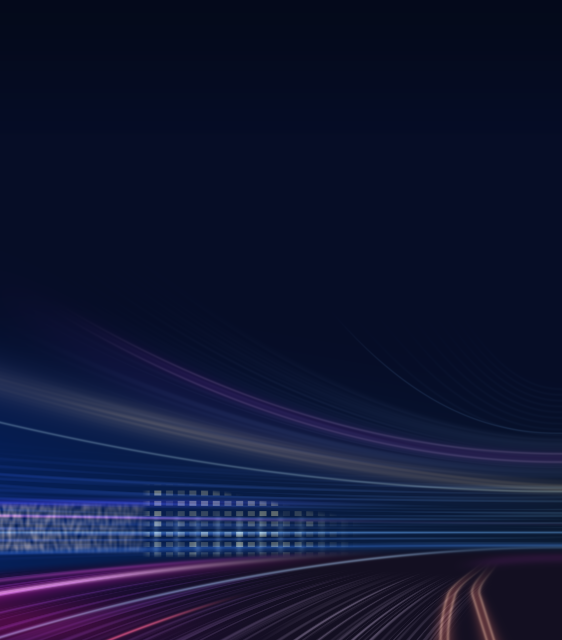
Reproduce this background procedurally as a Shadertoy shader.

```glsl
// Night road: curved light trails sweeping past a lit city under a dark blue sky.

float hash(float n) { return fract(sin(n * 127.1) * 4375.85); }

vec2 gradient(vec2 cell) {
    float a = 6.2832 * hash(cell.x + 57.3 * cell.y);
    return vec2(cos(a), sin(a));
}

float noise(vec2 p) {
    vec2 i = floor(p), f = fract(p), s = f * f * (3.0 - 2.0 * f), e = vec2(0, 1);
    return mix(mix(dot(gradient(i), f), dot(gradient(i + e.yx), f - e.yx), s.x),
               mix(dot(gradient(i + e), f - e), dot(gradient(i + 1.0), f - 1.0), s.x), s.y);
}

float glow(float d, float width) { return exp(-d * d / (width * width)); }

// Distance to a trail that levels out at the right
float arc(vec2 p, float base, float rise, float power) {
    float q = max(1.0 - p.x, 0.0001), slope = rise * power * pow(q, power - 1.0);
    return (p.y - base - rise * pow(q, power)) / sqrt(1.0 + slope * slope);
}

vec3 sky(vec2 p) {
    vec3 c = mix(vec3(0.022, 0.05, 0.15), vec3(0.016, 0.037, 0.105), smoothstep(0.75, 1.0, p.y));
    float low = smoothstep(0.56, 0.24, p.y + 0.13 * p.x);
    return mix(c, mix(vec3(0.02, 0.12, 0.34), vec3(0.04, 0.1, 0.19), p.x), low);
}

vec3 upperTrails(vec2 p) {
    vec3 c = vec3(0);
    // Fine bundle
    for (float n = 0.0; n < 26.0; n++) {
        float t = n / 25.0;
        float d = arc(p, 0.255 + 0.06 * t, 0.17 + 0.3 * t + 0.03 * hash(n), 1.9);
        float fade = smoothstep(-0.1, 0.55, p.x - 0.3 * t) * (0.3 + 0.7 * hash(n + 9.0));
        c += vec3(0.03, 0.036, 0.045) * fade * glow(d, 0.0013 + 0.0022 * hash(n + 4.0));
    }
    // Faint steep arcs
    for (float n = 0.0; n < 9.0; n++)
        c += vec3(0.012, 0.018, 0.024) * glow(arc(p, 0.32 + 0.009 * n, 1.5 + 0.35 * n, 2.1), 0.002)
           * smoothstep(0.52, 0.36, p.y);
    // Violet arc with two bright cores
    float violet = arc(p, 0.284, 0.29, 2.0), show = smoothstep(0.08, 0.4, p.x);
    c += vec3(0.07, 0.0, 0.06) * show * glow(violet, 0.011);
    c += vec3(0.1, 0.085, 0.09) * show * (glow(violet - 0.007, 0.002) + glow(violet + 0.006, 0.002));
    c += vec3(0.045, 0.01, 0.06) * glow(violet + 0.03, 0.04) * (1.0 - p.x) * smoothstep(-0.1, 0.3, p.x);
    // Broad pale band
    float pale = arc(p, 0.238, 0.162, 1.5), grain = 0.85 + 0.5 * noise(vec2(p.x * 2.0, pale * 210.0));
    c += vec3(0.2, 0.16, 0.08) * grain * glow(pale, mix(0.022, 0.009, p.x)) * (0.45 + 0.55 * smoothstep(0.0, 0.3, p.x));
    c += vec3(0.05, 0.045, 0.06) * glow(pale, 0.04) * (1.0 - 0.6 * p.x);
    // Thin arcs
    c += vec3(0.18, 0.2, 0.17) * glow(arc(p, 0.232, 0.108, 1.9), 0.002);
    c += vec3(0.045, 0.065, 0.08) * glow(arc(p, 0.323, 1.35, 2.2), 0.0015) * smoothstep(0.52, 0.4, p.y);
    return c;
}

vec3 city(vec2 p) {
    // Window grid, thinning to the right
    vec2 g = vec2(p.x / 0.0208, (p.y - 0.125) / 0.0161), id = floor(g), f = abs(fract(g) - 0.5);
    float top = 0.245 - 0.18 * max(p.x - 0.34, 0.0);
    float area = smoothstep(0.25, 0.27, p.x) * smoothstep(0.66, 0.46, p.x)
               * smoothstep(0.125, 0.14, p.y) * smoothstep(top, top - 0.01, p.y);
    float pane = smoothstep(0.36, 0.24, f.x) * smoothstep(0.3, 0.18, f.y);
    vec3 c = vec3(0.36, 0.32, 0.17) * pane * area * (0.2 + 0.8 * hash(id.x + 31.0 * id.y));
    float column = glow(fract(p.x / 0.037) - 0.5, 0.15) * smoothstep(0.205, 0.18, p.y);
    c += vec3(0.1, 0.11, 0.1) * column * area;
    // Glazed fronts
    float front = smoothstep(0.265, 0.245, p.x) * smoothstep(0.132, 0.145, p.y) * smoothstep(0.217, 0.205, p.y);
    float detail = 0.6 + 0.9 * noise(p * vec2(150, 65)) + 0.6 * noise(p * vec2(35, 120));
    return c + vec3(0.4, 0.32, 0.2) * front * detail * (1.0 - 2.0 * p.x);
}

vec3 levelTrails(vec2 p) {
    float q = 1.0 - p.x, h = (p.y - 0.165) / (1.0 + 0.45 * q * q), left = smoothstep(0.75, 0.1, p.x);
    float band = smoothstep(-0.035, -0.01, h) * smoothstep(0.105, 0.045, h);
    float streak = max(noise(vec2(p.x * 1.5, h * 240.0)) + 0.1, 0.0);
    vec3 c = mix(vec3(0.12, 0.18, 0.42), vec3(0.15, 0.22, 0.25), p.x) * band * streak;
    c += vec3(0.36, 0.16, 0.3) * glow(p.y - 0.194 + 0.013 * p.x, 0.0025) * (0.12 + 0.88 * left);
    c += vec3(0.1, 0.05, 0.26) * glow(p.y - 0.214, 0.006) * left;
    c += vec3(0.14, 0.22, 0.29) * glow(p.y - 0.168, 0.002);
    return c + vec3(0.06, 0.12, 0.22) * glow(p.y - 0.148 + 0.012 * q * q, 0.0035);
}

vec3 road(vec2 p) {
    float q = 1.0 - p.x, reach = smoothstep(0.75, 0.1, p.x);
    vec3 c = mix(vec3(0.07, 0.045, 0.2), vec3(0.075, 0.06, 0.13), smoothstep(0.0, 0.6, p.x));
    c += vec3(0.23, 0, 0.07) * glow(p.x, 0.25) * glow(p.y - 0.025, 0.045);
    // Parabolic lanes fanning from the horizon
    float lane = log(max(0.147 - p.y, 0.002) / (q * q + 0.004));
    float fine = 1.0 - smoothstep(0.3, 0.9, fwidth(lane) * 17.0);
    float streak = max(noise(vec2(lane * 17.0, p.y * 4.0)), 0.0) + 0.9 * max(noise(vec2(lane * 31.0, 5.5)), 0.0);
    vec3 tint = mix(vec3(0.2, 0.1, 0.28), vec3(0.34, 0.31, 0.35), smoothstep(-2.0, -0.5, lane));
    c += tint * streak * fine * smoothstep(1.3, 0.7, lane) * smoothstep(0.147, 0.097, p.y);
    // Bright trails
    float pink = arc(p, 0.145, -0.072, 2.0);
    c += reach * (vec3(0.26, 0.02, 0.2) * glow(pink, 0.012) + vec3(0.36, 0.4, 0.32) * glow(pink, 0.004));
    c += vec3(0.26, 0.1, 0.24) * glow(arc(p, 0.145, -0.052, 2.0), 0.003) * reach;
    c += vec3(0.26, 0.33, 0.37) * glow(arc(p, 0.145, -0.141, 1.9), 0.0023);
    c += vec3(0.5, 0.2, 0.22) * glow(arc(p, 0.14, -0.216, 2.0), 0.0023) * smoothstep(0.46, 0.25, p.x);
    // Two warm beams
    float bend = 0.04 * smoothstep(0.07, 0.135, p.y), fade = smoothstep(0.125, 0.06, p.y);
    vec2 beams = p.x - vec2(0.79 + 2.6 * p.y * p.y + bend, 0.872 - 0.36 * p.y + 1.4 * bend);
    for (int i = 0; i < 2; i++) {
        float d = beams[i];
        c += vec3(0.27, 0.13, 0.09) * glow(d, 0.018 - 0.09 * min(p.y, 0.1)) * fade;
        c += vec3(0.24, 0.22, 0.17) * (glow(d - 0.007, 0.003) + glow(d + 0.006, 0.003)) * fade;
    }
    return c + vec3(0.08, 0.02, 0.08) * glow(p.y - 0.128 + 0.35 * q * q, 0.008) * smoothstep(0.8, 0.9, p.x);
}

void mainImage(out vec4 fragColor, in vec2 fragCoord) {
    vec2 p = fragCoord / iResolution.xy;
    vec3 distant = sky(p) + upperTrails(p) + city(p) + levelTrails(p);
    float edge = 0.143 - 0.035 * (1.0 - p.x) * (1.0 - p.x);
    fragColor = vec4(mix(road(p), distant, smoothstep(edge - 0.012, edge + 0.008, p.y)), 1);
}
```
